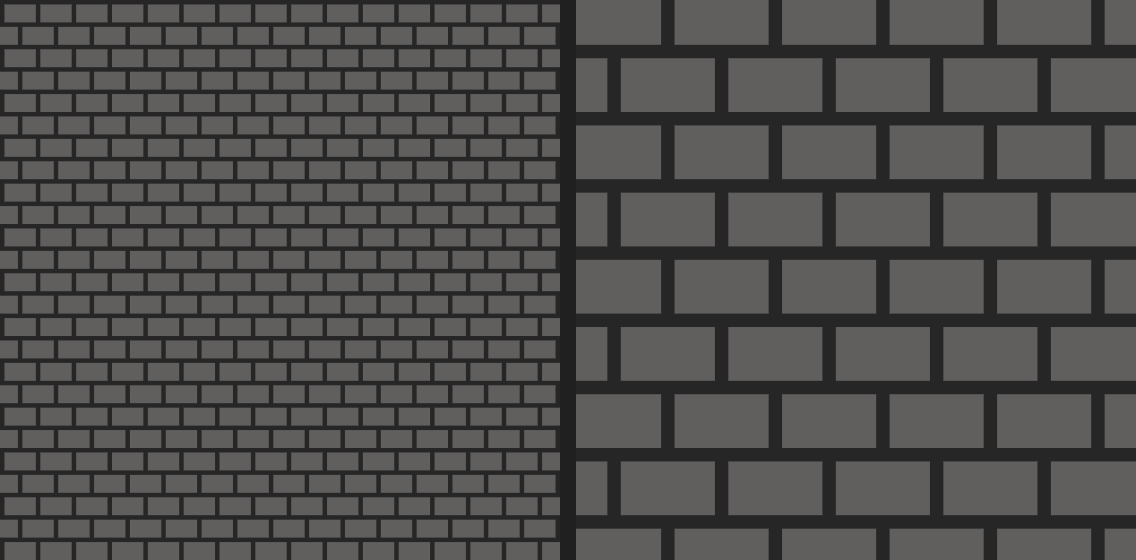
Left: the whole. Right: its middle third, enlarged.
Give the GLSL for this pattern, as a Shadertoy shader.

```glsl
// Signed distance to a box centred on the origin
float boxDistance(vec2 p, vec2 halfSize) {
    vec2 d = abs(p) - halfSize;
    return length(max(d, 0.0)) + min(max(d.x, d.y), 0.0);
}

// Distance to the nearest brick in running bond; one course is 1 unit high
float brickDistance(vec2 wall) {
    vec2 brickCell = vec2(1.6, 1.0);
    float course = floor(wall.y);
    wall.x += 0.5 * brickCell.x * mod(course, 2.0);
    vec2 local = mod(wall, brickCell) - 0.5 * brickCell;
    return boxDistance(local, 0.5 * brickCell - 0.1);
}

void mainImage(out vec4 fragColor, in vec2 fragCoord) {
    // 25 courses, counted down from the top edge
    float coursesPerPixel = 25.0 / iResolution.y;
    vec2 wall = vec2(fragCoord.x, iResolution.y - fragCoord.y) * coursesPerPixel;

    // Cells are centred on bricks, so half a joint lies outside the corner
    float d = brickDistance(wall - 0.1);
    float brick = clamp(0.5 - d / coursesPerPixel, 0.0, 1.0);

    vec3 mortarColor = vec3(0.15);
    vec3 brickColor = vec3(0.38, 0.37, 0.37);
    fragColor = vec4(mix(mortarColor, brickColor, brick), 1.0);
}
```
